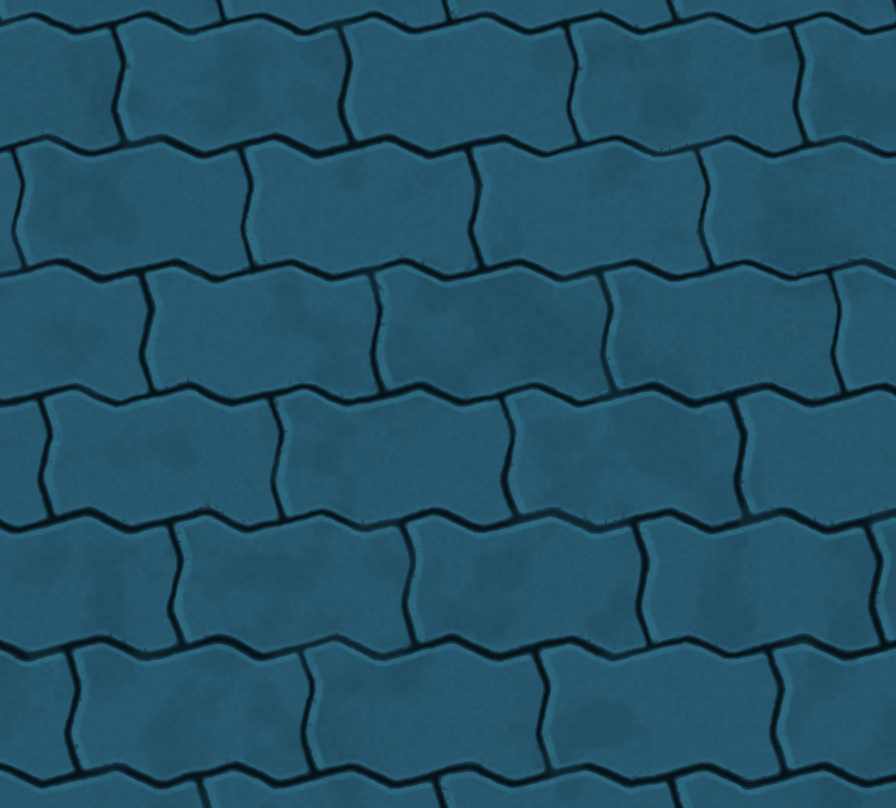
This texture is drawn by a Shadertoy shader. Its source:

```glsl
// Interlocking zigzag paving stones in a running bond, seen slightly from above.
// The plane is unprojected to brick units, both joint families are bent by one
// triangle wave, and edge distances then drive gaps, lit bevels and wear.

const vec3 STONE  = vec3(0.150, 0.342, 0.430);
const vec3 DULL   = vec3(0.135, 0.312, 0.395);
const vec3 BEVEL  = vec3(0.172, 0.402, 0.492);
const vec3 SHADE  = vec3(0.090, 0.220, 0.280);
const vec3 JOINT  = vec3(0.050, 0.140, 0.180);
const vec3 DEEP   = vec3(0.025, 0.075, 0.100);

const float ROW_HEIGHT = 0.1395;   // in canvas widths
const float FIRST_ROW  = 0.026;

float hash(vec2 p) {
    return fract(sin(dot(p, vec2(127.1, 311.7))) * 43758.5453);
}

float noise(vec2 p) {
    vec2 i = floor(p), f = fract(p);
    f = f * f * (3.0 - 2.0 * f);
    return mix(mix(hash(i), hash(i + vec2(1, 0)), f.x),
               mix(hash(i + vec2(0, 1)), hash(i + vec2(1, 1)), f.x), f.y);
}

float fbm(vec2 p) {
    float sum = 0.0, amp = 0.5;
    for (int i = 0; i < 4; i++) {
        sum += amp * noise(p);
        p = p * 2.03 + 17.3;
        amp *= 0.5;
    }
    return sum;
}

// Triangle wave: 0, crest at 1/3, trough at 2/3, back to 0.
float triangle(float s) {
    s = fract(s);
    return max(3.0 * s - 3.0, min(3.0 * s, 3.0 - 6.0 * s));
}

// The same wave with slightly rounded corners.
float zigzag(float s) {
    return 0.4 * triangle(s) + 0.3 * (triangle(s - 0.045) + triangle(s + 0.045));
}

float smoothMin(float a, float b, float k) {
    float h = max(k - abs(a - b), 0.0) / k;
    return min(a, b) - 0.25 * k * h * h;
}

// Bright strip that starts at the gap and fades out into the stone.
float strip(float d, float start, float width) {
    return smoothstep(start, start + 0.002, d)
         * (1.0 - smoothstep(start + 0.55 * width, start + width, d));
}

void mainImage(out vec4 fragColor, in vec2 fragCoord) {
    // Canvas widths, y measured downwards from the top edge
    vec2 p = vec2(fragCoord.x, iResolution.y - fragCoord.y) / iResolution.x;
    float pixel = 1.0 / iResolution.x;

    // Hand-made unevenness of the edges
    vec2 wobble = vec2(noise(p * 38.0), noise(p * 38.0 + 50.0)) - 0.5;
    vec2 chips = vec2(noise(p * 170.0), noise(p * 170.0 + 90.0)) - 0.5;
    vec2 q = p + 0.0026 * wobble + 0.0011 * chips;

    // Perspective and lean: bricks grow and drift towards the bottom
    float depth = q.y - FIRST_ROW;
    float brickWidth = 0.2523 + 0.0125 * depth;
    float row = depth / 0.1367;
    row *= 1.0 - 0.0037 * row;
    float along = (q.x - 0.5) / brickWidth - 0.513 - 0.0707 * row;

    // Bent rows, then bent cross joints with half a brick of offset per row
    float bentRow = row + 0.077 * zigzag(2.0 * along);
    float rowId = floor(bentRow);
    float down = bentRow - rowId;
    float bentAlong = along - 0.5 * rowId - 0.035 * zigzag(down);
    vec2 brickId = vec2(floor(bentAlong), rowId);
    float across = bentAlong - brickId.x;

    // Distances to the four edges
    float top = 0.94 * down * ROW_HEIGHT;
    float bottom = 0.94 * (1.0 - down) * ROW_HEIGHT;
    float left = 0.96 * across * brickWidth;
    float right = 0.96 * (1.0 - across) * brickWidth;
    float edge = smoothMin(min(top, bottom), min(left, right), 0.007);

    // Gap width: wider on falling slopes and further down, uneven along its run
    float slope = fract(2.0 * along);
    float falling = smoothstep(0.28, 0.4, slope) * (1.0 - smoothstep(0.6, 0.72, slope));
    falling *= step(min(top, bottom), min(left, right));
    float gap = 0.0029 + 0.0008 * p.y + 0.0011 * falling
              + 0.0016 * (noise(p * 11.0) - 0.5) + 0.0006 * (hash(brickId) - 0.5);

    // Stone face: cloudy tone, fine grain and a small change per brick
    float cloud = fbm(p * 16.0);
    float grain = noise(p * 330.0) + noise(p * 190.0 + 7.0) - 1.0;
    vec3 color = mix(STONE, DULL, smoothstep(0.46, 0.68, cloud));
    color *= 1.0 + 0.045 * grain + 0.03 * (hash(brickId + 3.0) - 0.5);

    // Lit bevels on the top and left, fainter on the bottom
    float wear = 0.55 + 0.6 * noise(p * 60.0 + 20.0);
    float light = max(strip(top, gap, 0.0085), strip(left, gap, 0.0125));
    light = max(light, 0.5 * strip(bottom, gap, 0.007));
    color = mix(color, BEVEL * (1.0 + 0.05 * grain), clamp(light * wear, 0.0, 1.0));

    // Dark pits along the left and bottom rims
    float rim = 1.0 - smoothstep(gap, gap + 0.009, min(left, bottom));
    float pits = smoothstep(0.68, 0.85, noise(p * 210.0 + 31.0)) * smoothstep(0.4, 0.7, noise(p * 24.0));
    color = mix(color, SHADE, 0.8 * rim * pits);

    // Gap: soft shoulder, dark body and deepest core
    float soft = 0.0007 + pixel;
    vec3 bed = mix(JOINT, DEEP, 1.0 - smoothstep(0.2 * gap, 0.85 * gap, edge));
    bed = mix(bed, SHADE, 0.45 * smoothstep(0.62, 0.85, noise(p * 19.0 + 60.0)));
    color = mix(color, SHADE, 0.55 * (1.0 - smoothstep(gap, gap + 0.0022, edge)));
    color = mix(color, bed, 1.0 - smoothstep(gap - soft, gap + soft, edge));

    fragColor = vec4(color, 1.0);
}
```
